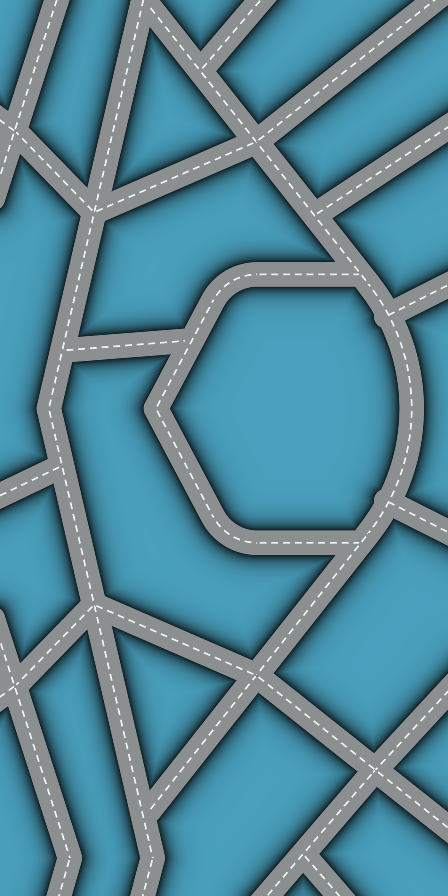
Reproduce this pattern procedurally as a Shadertoy shader.

```glsl
const vec3 WATER = vec3(0.285, 0.625, 0.74);
const vec3 ASPHALT = vec3(0.55, 0.56, 0.56);
const vec3 PAINT = vec3(0.95);
const float HALF_ROAD = 0.0275;
const float HALF_STRIPE = 0.0019;
const float DASH_PERIOD = 0.0262;
const float DASH_FILL = 0.58;
const float SHADOW_DEPTH = 0.82;
const float SHADOW_REACH = 0.02;
const float MIRROR_HEIGHT = 1.088;
const float HALF_PI = 1.5707963;

// Straight roads as start and end, measured from the mirror line
const vec4 SHARED_ROADS[12] = vec4[12](
    vec4(0.109, 0.0, 0.341, 1.003),
    vec4(0.341, 1.003, 0.317, 1.094),
    vec4(-0.016, 0.469, 0.156, 1.003),
    vec4(0.156, 1.003, 0.130, 1.094),
    vec4(0.210, 0.438, 0.036, 0.617),
    vec4(0.036, 0.617, -0.052, 0.682),
    vec4(0.210, 0.438, 0.573, 0.596),
    vec4(0.573, 0.596, 1.042, 0.969),
    vec4(0.333, 0.898, 0.822, 0.279),
    vec4(0.348, 0.0, 0.475, 0.240),
    vec4(0.574, 0.2995, 0.800, 0.2995),
    vec4(0.862, 0.206, 1.042, 0.297));

const vec4 UPPER_ROADS[3] = vec4[3](
    vec4(0.448, 0.755, 0.599, 0.932),
    vec4(0.703, 0.432, 1.042, 0.656),
    vec4(0.143, 0.130, 0.411, 0.151));

const vec4 LOWER_ROADS[4] = vec4[4](
    vec4(-0.052, 0.219, 0.138, 0.128),
    vec4(1.042, 0.586, 0.833, 0.812),
    vec4(0.833, 0.812, 0.578, 1.109),
    vec4(0.677, 0.995, 0.781, 1.115));

// Each road gives its distance and the length travelled along it
vec2 straightRoad(vec2 p, vec4 ends) {
    vec2 span = ends.zw - ends.xy;
    vec2 offset = p - ends.xy;
    float t = clamp(dot(offset, span) / dot(span, span), 0.0, 1.0);
    return vec2(length(offset - span * t), t * length(span));
}

vec2 curvedRoad(vec2 p, vec2 center, float radius, float fromAngle, float toAngle) {
    vec2 offset = p - center;
    float angle = clamp(atan(offset.y, offset.x), fromAngle, toAngle);
    vec2 onCurve = radius * vec2(cos(angle), sin(angle));
    return vec2(length(offset - onCurve), angle * radius);
}

vec2 nearer(vec2 a, vec2 b) {
    return a.x < b.x ? a : b;
}

vec2 roadNetwork(vec2 p) {
    bool isUpper = p.y > MIRROR_HEIGHT;
    p.y = abs(p.y - MIRROR_HEIGHT);

    // Outer bend and rounded inner corner
    vec2 road = curvedRoad(p, vec2(0.471, 0.0), 0.448, 0.0, 0.672);
    road = nearer(road, curvedRoad(p, vec2(0.574, 0.1875), 0.112, HALF_PI, 2.656));

    for (int i = 0; i < 12; i++) road = nearer(road, straightRoad(p, SHARED_ROADS[i]));
    if (isUpper) {
        for (int i = 0; i < 3; i++) road = nearer(road, straightRoad(p, UPPER_ROADS[i]));
    } else {
        for (int i = 0; i < 4; i++) road = nearer(road, straightRoad(p, LOWER_ROADS[i]));
    }
    return road;
}

void mainImage(out vec4 fragColor, in vec2 fragCoord) {
    float pixel = 1.0 / iResolution.x;
    vec2 road = roadNetwork(fragCoord * pixel);

    // Water with a soft shadow beside the roads
    float edge = road.x - HALF_ROAD;
    float shadow = SHADOW_DEPTH * exp(-max(edge, 0.0) / SHADOW_REACH);
    vec3 color = WATER * (1.0 - shadow);

    // Asphalt
    color = mix(color, ASPHALT, smoothstep(0.5 * pixel, -0.5 * pixel, edge));

    // Dashed center line
    float dash = (abs(fract(road.y / DASH_PERIOD) - 0.5) - 0.5 * DASH_FILL) * DASH_PERIOD;
    float stripe = max(road.x - HALF_STRIPE, dash);
    color = mix(color, PAINT, smoothstep(0.5 * pixel, -0.5 * pixel, stripe));

    fragColor = vec4(color, 1.0);
}
```
